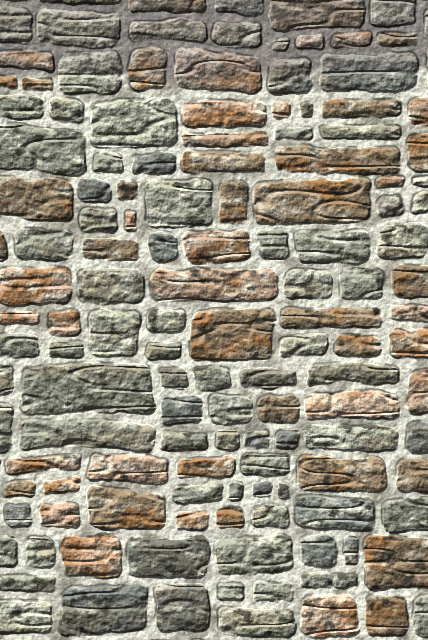
Write a Shadertoy shader that draws this texture.

```glsl
const float COURSE_HEIGHT = 0.215;
const float BLOCK_WIDTH = 0.46;
const float JOINT = 0.0085;
const float EDGE_ROUGHNESS = 0.016;
const float RELIEF_GAIN = 0.62;
const float LIGHT_STEP = 0.004;
const vec2 LIGHT_DIR = vec2(-0.5, 0.86);
const float SOOT_START = 0.885;

const vec3 GREEN_GREY = vec3(0.54, 0.55, 0.49);
const vec3 SLATE = vec3(0.42, 0.435, 0.41);
const vec3 BROWN = vec3(0.49, 0.43, 0.35);
const vec3 BUFF = vec3(0.67, 0.58, 0.50);
const vec3 RUST = vec3(0.52, 0.37, 0.23);
const vec3 LIME_DUST = vec3(0.74, 0.74, 0.68);
const vec3 PIT = vec3(0.17, 0.17, 0.145);
const vec3 MORTAR = vec3(0.87, 0.87, 0.81);
const vec3 MORTAR_STAIN = vec3(0.64, 0.63, 0.57);
const vec3 SOOT = vec3(0.45, 0.43, 0.42);

struct Stone { float dist; float id; };

float hash(vec2 p) {
    vec3 q = fract(p.xyx * 0.1031);
    q += dot(q, q.yzx + 33.33);
    return fract((q.x + q.y) * q.z);
}

float noise(vec2 p) {
    vec2 i = floor(p), f = fract(p);
    f = f * f * (3.0 - 2.0 * f);
    return mix(mix(hash(i), hash(i + vec2(1, 0)), f.x),
               mix(hash(i + vec2(0, 1)), hash(i + vec2(1, 1)), f.x), f.y);
}

float fbm(vec2 p) {
    float sum = 0.0, amp = 0.533;
    for (int i = 0; i < 4; i++) {
        sum += amp * noise(p);
        p = mat2(0.96, 0.28, -0.28, 0.96) * p * 2.03 + 17.3;
        amp *= 0.5;
    }
    return sum;
}

// Irregular one-dimensional grid
float gridEdge(float i, float seed) {
    return i + 0.5 * (hash(vec2(i, seed)) - 0.5);
}

float gridCell(float x, float seed) {
    float i = floor(x);
    if (x < gridEdge(i, seed)) return i - 1.0;
    return x >= gridEdge(i + 1.0, seed) ? i + 1.0 : i;
}

// Blocks cut again and again into stones of differing size
Stone findStone(vec2 p) {
    float rough = fbm(p * 24.0) - 0.5;
    p += 0.022 * (vec2(noise(p * 6.0), noise(p * 5.0 + 31.0)) - 0.5);
    float row = gridCell(p.y / COURSE_HEIGHT, 7.0);
    float seed = row + 50.0;
    float col = gridCell(p.x / BLOCK_WIDTH + hash(vec2(row, 3.0)), seed);
    float shift = hash(vec2(row, 3.0));
    vec2 lo = vec2(gridEdge(col, seed) - shift, gridEdge(row, 7.0));
    vec2 hi = vec2(gridEdge(col + 1.0, seed) - shift, gridEdge(row + 1.0, 7.0));
    lo *= vec2(BLOCK_WIDTH, COURSE_HEIGHT);
    hi *= vec2(BLOCK_WIDTH, COURSE_HEIGHT);
    float id = hash(vec2(row, col) + 11.0);

    for (int k = 0; k < 5; k++) {
        vec2 size = hi - lo;
        float key = id * 531.0, level = float(k);
        float chance = hash(vec2(key, level + 40.0));
        float cut = mix(0.3, 0.7, hash(vec2(key, level + 80.0)));
        bool wide = size.x > 1.7 * size.y + 0.2 * chance;
        if (!wide && size.y < 0.09 + 0.07 * chance) break;
        vec2 middle = mix(lo, hi, cut);
        bool upper = wide ? p.x > middle.x : p.y > middle.y;
        if (wide) { if (upper) lo.x = middle.x; else hi.x = middle.x; }
        else { if (upper) lo.y = middle.y; else hi.y = middle.y; }
        id = hash(vec2(key, level + (upper ? 17.0 : 0.0)));
    }

    float tilt = 0.07 * (hash(vec2(id * 311.0, 5.0)) - 0.5);
    vec2 q = p - 0.5 * (lo + hi);
    q += tilt * vec2(-q.y, q.x);
    vec2 halfSize = 0.5 * (hi - lo) - JOINT * mix(0.75, 1.35, hash(vec2(id * 211.0, 9.0)));
    float radius = min(0.02, 0.55 * min(halfSize.x, halfSize.y));
    vec2 d = abs(q) - halfSize + radius;
    float dist = length(max(d, 0.0)) + min(max(d.x, d.y), 0.0) - radius;
    return Stone(dist + EDGE_ROUGHNESS * rough, id);
}

float stoneMask(float dist) { return 1.0 - smoothstep(-0.004, 0.002, dist); }

// Bedded, chipped stone faces standing proud of gritty mortar
float relief(vec2 p, Stone s) {
    float strata = fbm(p * vec2(15.0, 32.0) + s.id * 40.0);
    float ledge = abs(noise(p * vec2(9.0, 34.0) + s.id * 70.0) - 0.5);
    float grain = fbm(p * 85.0);
    float face = 0.006 + 0.018 * strata + 0.008 * smoothstep(0.0, 0.12, ledge);
    face += 0.011 * grain - 0.006 * smoothstep(-0.016, 0.0, s.dist);
    return mix(0.009 + 0.006 * grain + 0.004 * noise(p * 30.0), face, stoneMask(s.dist));
}

vec3 stoneColour(vec2 p, float id) {
    float kind = hash(vec2(id * 97.0, 2.0));
    vec3 c = kind < 0.4 ? GREEN_GREY : kind < 0.6 ? SLATE : kind < 0.77 ? BROWN : BUFF;
    c *= mix(0.86, 1.14, hash(vec2(id * 173.0, 4.0)));
    float patches = fbm(p * vec2(9.0, 14.0) + id * 60.0);
    float warmth = kind > 0.6 ? 0.75 : 0.18;
    c = mix(c, RUST, warmth * smoothstep(0.48, 0.68, patches));
    float dust = fbm(p * vec2(26.0, 40.0) + 9.0);
    c = mix(c, LIME_DUST, 0.6 * smoothstep(0.52, 0.74, dust));
    float pits = fbm(p * vec2(38.0, 60.0) + id * 30.0);
    return mix(c, PIT, 0.75 * (1.0 - smoothstep(0.22, 0.42, pits)));
}

void mainImage(out vec4 fragColor, in vec2 fragCoord) {
    vec2 p = fragCoord / iResolution.x;
    Stone s = findStone(p);
    float mask = stoneMask(s.dist);
    float soot = smoothstep(-0.015, 0.015, fragCoord.y / iResolution.y - SOOT_START
                            + 0.03 * (noise(p * 9.0) - 0.5));

    // Materials
    vec3 mortar = mix(MORTAR, MORTAR_STAIN, smoothstep(0.45, 0.75, fbm(p * 20.0 + 5.0)));
    mortar = mix(mortar, SOOT * 1.08, 0.85 * soot);
    vec3 stone = mix(stoneColour(p, s.id), SOOT, 0.45 * soot);
    vec3 colour = mix(mortar, stone, mask);

    // Patchy shadow in the crevice around each stone
    float crevice = 1.0 - smoothstep(0.0, 0.005, abs(s.dist - 0.0005));
    colour *= 1.0 - 0.5 * crevice * smoothstep(0.4, 0.65, noise(p * 28.0 + 3.0));

    // Raking light from the upper left
    vec2 q = p + LIGHT_DIR * LIGHT_STEP;
    float slope = (relief(p, s) - relief(q, findStone(q))) / LIGHT_STEP;
    colour *= clamp(1.0 + RELIEF_GAIN * slope, 0.35, 1.5);
    colour *= 0.92 + 0.16 * noise(p * 170.0);

    fragColor = vec4(clamp(colour, 0.0, 1.0), 1.0);
}
```
